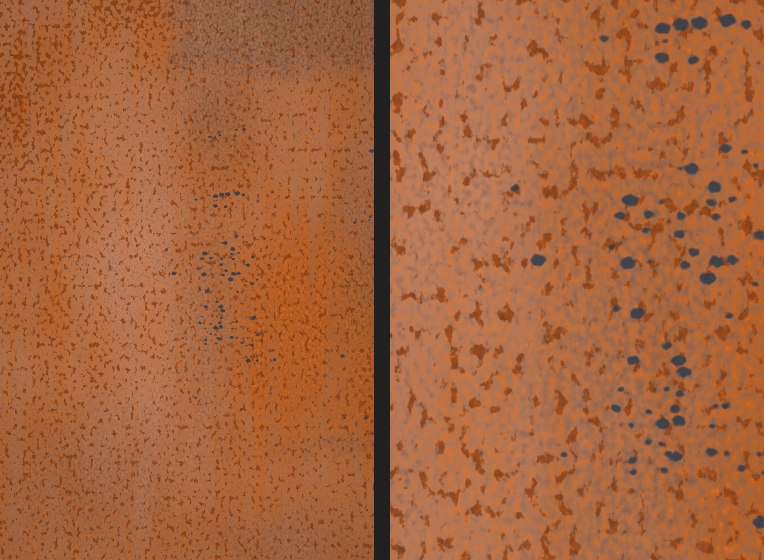
Left, the full canvas; right, a detail of the centre.
Reproduce this texture procedurally as a Shadertoy shader.

```glsl
const vec3 TAN        = vec3(0.70, 0.425, 0.26);
const vec3 PINK       = vec3(0.71, 0.48, 0.36);
const vec3 ORANGE     = vec3(0.70, 0.36, 0.13);
const vec3 DARK_RUST  = vec3(0.53, 0.24, 0.08);
const vec3 GREY_BROWN = vec3(0.52, 0.37, 0.29);
const vec3 FLECK_BLUE = vec3(0.17, 0.23, 0.30);

const vec2  GRAIN_FREQ   = vec2(230.0, 175.0);
const vec2  SPECKLE_FREQ = vec2(125.0, 95.0);
const vec2  STREAK_FREQ  = vec2(42.0, 3.5);
const float FLECK_FREQ   = 105.0;
const float FLECK_ROWS   = 5.0;
const float GRAIN_LIGHT  = 0.20;

// Integer hash: stable random pair for a lattice cell
vec2 hash2(vec2 cell) {
    uvec2 q = uvec2(ivec2(cell)) * uvec2(1597334673u, 3812015801u);
    uint n = (q.x ^ q.y) * 1597334673u;
    n ^= n >> 15;
    n *= 2246822519u;
    n ^= n >> 13;
    return vec2(n & 65535u, n >> 16) / 65535.0;
}

float cornerSlope(vec2 cell, vec2 offset) {
    float angle = 6.2831853 * hash2(cell).x;
    return dot(vec2(cos(angle), sin(angle)), offset);
}

float gradientNoise(vec2 p) {
    vec2 i = floor(p), f = fract(p);
    vec2 u = f * f * f * (f * (f * 6.0 - 15.0) + 10.0);
    vec2 e = vec2(1.0, 0.0);
    float low  = mix(cornerSlope(i, f), cornerSlope(i + e, f - e), u.x);
    float high = mix(cornerSlope(i + e.yx, f - e.yx), cornerSlope(i + 1.0, f - 1.0), u.x);
    return mix(low, high, u.y);
}

float fbm(vec2 p) {
    float sum = 0.0, gain = 1.0;
    for (int i = 0; i < 4; i++) {
        sum += gain * gradientNoise(p);
        p = p * 2.03 + 17.3;
        gain *= 0.5;
    }
    return sum;
}

float blob(vec2 p, vec2 centre, vec2 radius) {
    vec2 d = (p - centre) / radius;
    return exp(-dot(d, d));
}

// Soft-edged stains on the upper right, down the middle and along the edge
float greyStain(vec2 p) {
    vec2 q = p + 0.035 * vec2(fbm(p * 9.0), fbm(p * 9.0 + 40.0));
    float top = smoothstep(0.30, 0.34, q.x) * smoothstep(0.84, 0.91, q.y);
    float stain = 0.75 * top;
    stain += 0.65 * blob(q, vec2(0.39, 0.79), vec2(0.08, 0.10));
    stain += 0.45 * blob(q, vec2(0.37, 0.43), vec2(0.06, 0.22));
    stain += 0.55 * blob(q, vec2(0.66, 0.58), vec2(0.06, 0.18));
    stain += 0.45 * blob(q, vec2(0.17, 0.15), vec2(0.16, 0.12));
    stain += 0.45 * blob(q, vec2(0.50, 0.03), vec2(0.18, 0.05));
    stain += 0.45 * blob(q, vec2(0.60, 0.205), vec2(0.10, 0.014));
    return stain;
}

// Small blue chips gathered in broken horizontal rows
float flecks(vec2 p) {
    vec2 home = floor(p * FLECK_FREQ);
    float cover = 0.0;
    for (int k = 0; k < 9; k++) {
        vec2 cell = home + vec2(k % 3, k / 3) - 1.0;
        vec2 r = hash2(cell + 300.0), s = hash2(cell + 700.0);
        vec2 centre = (cell + 0.2 + 0.6 * r) / FLECK_FREQ;
        float density = 0.0;
        for (float row = 0.0; row < FLECK_ROWS; row++) {
            float y = 0.765 - 0.121 * row + 0.008 * sin(centre.x * 45.0 + row);
            float spread = mix(0.006, 0.035, smoothstep(0.8, 2.0, row) * step(row, 3.5));
            density += 0.55 * blob(centre, vec2(0.41, y), vec2(0.055, spread));
            density += 0.30 * blob(centre, vec2(0.65, y - 0.03), vec2(0.03, 0.006));
        }
        float radius = mix(0.0014, 0.0042, s.y * s.y);
        vec2 d = (p - centre) * vec2(0.85, 1.1);
        float bumpy = length(d) + 0.0012 * gradientNoise(p * 300.0);
        cover = max(cover, step(s.x, density) * smoothstep(radius + 0.001, radius - 0.001, bumpy));
    }
    return cover;
}

void mainImage(out vec4 fragColor, in vec2 fragCoord) {
    vec2 p = fragCoord / iResolution.y;
    float broad   = fbm(p * vec2(5.0, 3.5) + 8.0);
    float streak  = fbm(p * STREAK_FREQ + 21.0);
    float grain   = gradientNoise(p * GRAIN_FREQ) + 0.5 * gradientNoise(p * GRAIN_FREQ * 1.9 + 60.0);
    float speckle = fbm(p * SPECKLE_FREQ + 90.0);
    float stain   = greyStain(p);

    // Broad rust tones with vertical runs
    float warmth = 0.25 + 0.5 * broad + 0.35 * streak + 0.8 * grain;
    warmth += 0.55 * blob(p, vec2(0.53, 0.42), vec2(0.14, 0.32));
    warmth += 0.25 * blob(p, vec2(0.05, 0.85), vec2(0.12, 0.25));
    warmth -= 0.35 * blob(p, vec2(0.22, 0.52), vec2(0.13, 0.30));
    vec3 color = mix(PINK, TAN, smoothstep(-0.3, 0.3, warmth));
    color = mix(color, ORANGE, smoothstep(0.2, 0.85, warmth));
    color = mix(color, GREY_BROWN, clamp(stain * (0.8 + 0.5 * streak - 0.7 * grain), 0.0, 0.85));

    // Dark pitted speckles, densest at the upper left
    float pitting = 0.10 * broad + 0.12 * streak;
    pitting += 0.22 * blob(p, vec2(0.02, 0.85), vec2(0.08, 0.22));
    pitting += 0.22 * blob(p, vec2(0.22, 1.0), vec2(0.09, 0.08));
    pitting += 0.10 * blob(p, vec2(0.47, 0.50), vec2(0.025, 0.20));
    float pits = smoothstep(0.16, 0.48, speckle + pitting);
    color = mix(color, DARK_RUST, 0.8 * pits);

    // Fine light and dark grain, then chips and darkened corners
    color *= 1.0 + GRAIN_LIGHT * grain + 0.05 * streak;
    color = mix(color, FLECK_BLUE, 0.85 * flecks(p));
    vec2 edge = fragCoord / iResolution.xy - 0.5;
    color *= 1.03 - 0.28 * dot(edge, edge);
    fragColor = vec4(clamp(color, 0.0, 1.0), 1.0);
}
```
